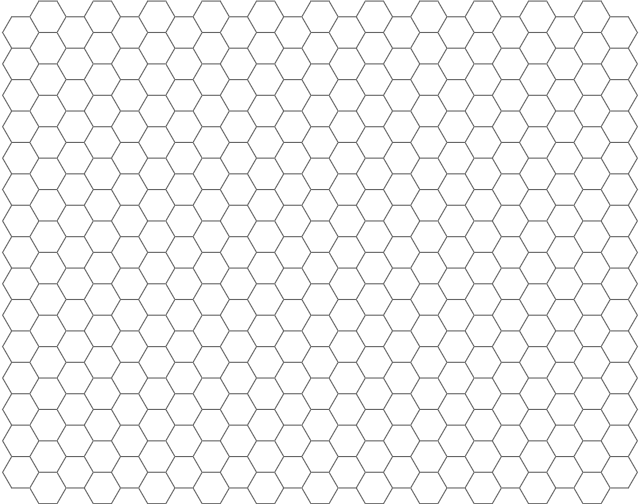
Write a Shadertoy shader that draws this pattern.

```glsl
// Finite honeycomb of thin grey outlined, flat-topped hexagons on white.

const vec3 PAPER = vec3(1.0);
const vec3 INK = vec3(0.40);
const float CELL_HEIGHT = 25.18 / 404.0;   // in canvas heights
const float LINE_WIDTH = 0.9 / 404.0;
const float CENTRE_Y = 201.7 / 404.0;
const float SIDE_COLUMNS = 11.0;           // columns on each side of the middle one
const float SIDE_ROWS = 7.0;               // rows above and below the middle one
const float SIN60 = 0.8660254;

// Distance to a flat-topped hexagon of the given apothem.
float hexagonDistance(vec2 p, float apothem) {
    p = abs(p);
    return max(p.y, SIN60 * p.x + 0.5 * p.y) - apothem;
}

// Distance to the nearest outline among the cells of the patch.
float honeycombDistance(vec2 p) {
    float columnPitch = CELL_HEIGHT * SIN60;
    float nearestColumn = floor(p.x / columnPitch + 0.5);
    float dist = 1e3;
    for (int i = -1; i <= 1; i++) {
        float column = clamp(nearestColumn + float(i), -SIDE_COLUMNS, SIDE_COLUMNS);
        // Even columns shift by half a cell and hold one more cell.
        float shift = 0.5 * (1.0 - mod(abs(column), 2.0));
        float row = floor(p.y / CELL_HEIGHT - shift + 0.5) + shift;
        row = clamp(row, -SIDE_ROWS - shift, SIDE_ROWS + shift);
        vec2 centre = vec2(column * columnPitch, row * CELL_HEIGHT);
        dist = min(dist, abs(hexagonDistance(p - centre, 0.5 * CELL_HEIGHT)));
    }
    return dist;
}

// Share of a pixel covered by a line, also right for lines thinner than a pixel.
float lineCoverage(float dist, float width, float pixel) {
    float upper = min(dist + 0.5 * width, 0.5 * pixel);
    float lower = max(dist - 0.5 * width, -0.5 * pixel);
    return clamp((upper - lower) / pixel, 0.0, 1.0);
}

void mainImage(out vec4 fragColor, in vec2 fragCoord) {
    float pixel = 1.0 / iResolution.y;
    vec2 middle = vec2(0.5 * iResolution.x * pixel, CENTRE_Y);
    float dist = honeycombDistance(fragCoord * pixel - middle);
    float ink = lineCoverage(dist, LINE_WIDTH, pixel);
    fragColor = vec4(mix(PAPER, INK, ink), 1.0);
}
```
